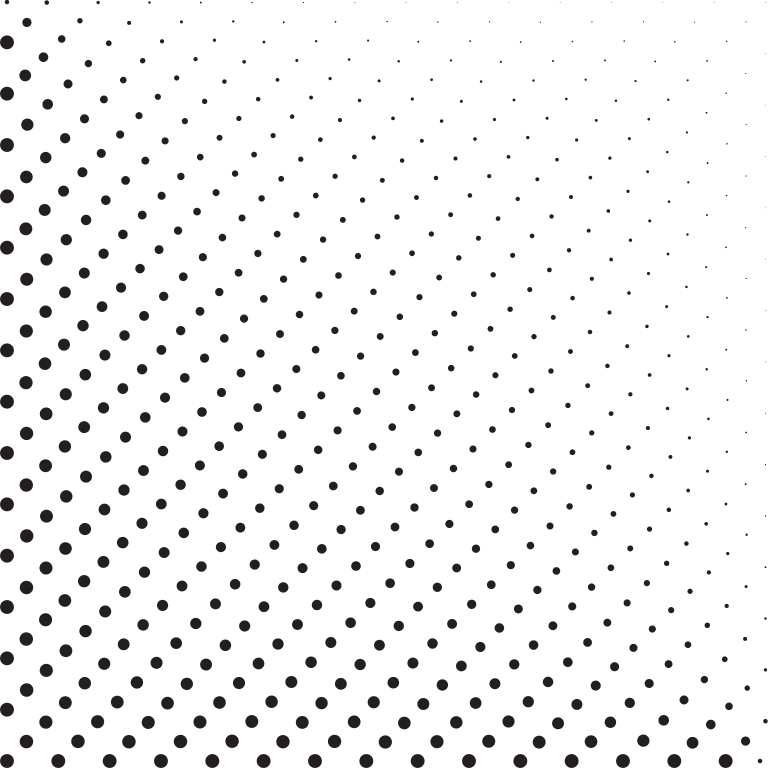
Write a WebGL 1 fragment shader that draws this pattern.

```glsl
precision highp float;
// Halftone dots on diagonal lines, shrinking from the left and bottom edges to the far corner.
uniform vec2 u_resolution;

#define MARGIN 0.0091
#define LINE_GAP 0.06684
#define DOT_STEP 0.02533
#define REACH 0.9876
#define EDGE_RADIUS 0.0090
#define FAR_RADIUS 0.0004
#define CORNER_RADIUS 0.0029
#define LAST_LINE 14.0
#define CORNER_LOW 0.9805
#define CORNER_HIGH 0.9883
#define INK vec3(0.137, 0.122, 0.125)
#define PAPER vec3(1.0)

float nearest(float x) { return floor(x + 0.5); }

// Ink coverage of the dot closest to p; pixel is the edge width
float dotInk(vec2 p, float pixel) {
  // Fold across the main diagonal so both halves share one layout
  float corner = p.x > p.y ? CORNER_LOW : CORNER_HIGH;
  vec2 q = vec2(max(p.x, p.y), min(p.x, p.y));

  // Each 45 degree line starts on an edge and holds a whole number of steps
  float line = max(nearest((q.x - q.y) / LINE_GAP), 0.0);
  float start = min(line * LINE_GAP, corner);
  float span = max(REACH - start, 0.0);
  float steps = nearest(span / DOT_STEP);

  // Nearest dot on that line, as a fraction of its length
  float along = 0.5 * (q.x + q.y - start);
  float t = 1.0;
  vec2 center = vec2(start, 0.0);
  if (steps > 0.0) {
    t = clamp(nearest(along / span * steps), 0.0, steps) / steps;
    center += span * t;
  }

  // Short lines near the corners keep larger end dots
  float shortness = pow(min(line / LAST_LINE, 1.0), 5.0);
  float endRadius = mix(FAR_RADIUS, CORNER_RADIUS, shortness);
  float radius = mix(EDGE_RADIUS, endRadius, t);
  float cover = clamp(0.5 + (radius - distance(q, center)) / pixel, 0.0, 1.0);
  return cover * min(2.0 * radius / pixel, 1.0);
}

void main() {
  float size = min(u_resolution.x, u_resolution.y);
  vec2 p = gl_FragCoord.xy / size - MARGIN;
  gl_FragColor = vec4(mix(PAPER, INK, dotInk(p, 1.0 / size)), 1.0);
}
```
